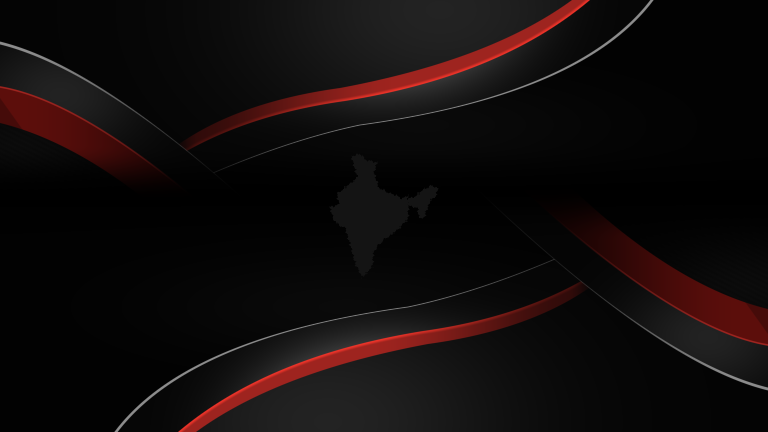
Give the GLSL for this background, as a Shadertoy shader.

```glsl
// Dark background: crossing grey and red ribbons with thin silver rims, and a
// faint map silhouette in the middle. One panel, bounded by Bezier curves, is
// drawn twice: upright, and turned by half a revolution.

const vec2 CANVAS = vec2(768.0, 432.0); // design units
const vec3 RED = vec3(0.62, 0.14, 0.12);
const vec3 HOT_RED = vec3(0.92, 0.20, 0.16);
const vec3 DEEP_RED = vec3(0.36, 0.055, 0.045);
const vec3 SILVER = vec3(0.55);

// Signed distance to a quadratic Bezier seen as depth over x; positive below.
float bezierSide(vec2 p, vec2 a, vec2 b, vec2 c) {
    vec2 lin = b - a, quad = a - 2.0 * b + c;
    float dx = p.x - a.x;
    float root = sqrt(max(lin.x * lin.x + quad.x * dx, 0.0));
    float t = dx / (lin.x + root);
    float depth = a.y + t * (2.0 * lin.y + t * quad.y);
    float slope = (lin.y + t * quad.y) / max(root, 1.0);
    return (p.y - depth) / sqrt(1.0 + slope * slope);
}

// Two Bezier arcs joined at c.
float waveSide(vec2 p, vec2 a, vec2 b, vec2 c, vec2 d, vec2 e) {
    return p.x < c.x ? bezierSide(p, a, b, c) : bezierSide(p, c, d, e);
}

float cover(float d, float aa) { return smoothstep(-aa, aa, d); }

float stroke(float d, float halfWidth, float aa) {
    return 1.0 - smoothstep(halfWidth - aa, halfWidth + aa, abs(d));
}

float glow(vec2 p, vec2 center, vec2 size) {
    vec2 d = (p - center) / size;
    return exp(-dot(d, d));
}

// Signed distance to a polygon of twelve corners; negative inside.
float polygon(vec2 p, vec2 v[12]) {
    float best = dot(p - v[0], p - v[0]), side = 1.0;
    for (int i = 0, j = 11; i < 12; j = i, i++) {
        vec2 e = v[j] - v[i], w = p - v[i];
        vec2 r = w - e * clamp(dot(w, e) / dot(e, e), 0.0, 1.0);
        best = min(best, dot(r, r));
        bvec3 c = bvec3(p.y >= v[i].y, p.y < v[j].y, e.x * w.y > e.y * w.x);
        if (all(c) || all(not(c))) side = -side;
    }
    return side * sqrt(best);
}

// Rising wave: soft light above, red ribbon, grey band and silver rim.
vec3 wave(vec2 p, float aa) {
    vec2 q = vec2(clamp(p.x, 107.0, 660.0), p.y); // range where the curves hold
    float redTop = waveSide(q, vec2(185, 140), vec2(245, 101), vec2(340, 88), vec2(490, 60), vec2(572, 0));
    float redLow = waveSide(q, vec2(185, 152), vec2(252, 114), vec2(345, 101), vec2(500, 76), vec2(590, 0));
    float rim = waveSide(q, vec2(107, 224), vec2(250, 148), vec2(360, 125), vec2(580, 95), vec2(652, 0));

    vec3 above = vec3(0.016 + 0.12 * glow(p, vec2(440, 10), vec2(185, 120)));
    vec3 below = vec3(0.006 + 0.032 * glow(p, vec2(420, 125), vec2(190, 50)));
    float sheen = exp(-max(redLow, 0.0) / 30.0) * glow(p, vec2(435, 80), vec2(125, 90));
    vec3 band = vec3(0.02 + 0.19 * sheen);

    float started = smoothstep(170.0, 200.0, p.x);
    float lit = mix(0.3, 1.0, smoothstep(185.0, 400.0, p.x));
    vec3 ribbon = mix(RED, HOT_RED, smoothstep(-4.0, -0.5, redLow)) * lit;
    vec3 col = mix(above, ribbon, cover(redTop, aa) * started);
    col = mix(col, band, cover(redLow, aa));
    col = mix(col, below, cover(rim, aa));
    float width = mix(0.4, 1.3, smoothstep(420.0, 650.0, p.x));
    float strength = smoothstep(180.0, 400.0, p.x) * 0.7 + 0.3;
    float inside = step(107.0, p.x) * step(p.x, 660.0);
    return mix(col, SILVER, stroke(rim, width, aa) * strength * inside);
}

// Falling arc at the side, lying over the wave.
vec3 sideArc(vec3 col, vec2 p, float aa) {
    float rim = bezierSide(p, vec2(0, 43), vec2(110, 70), vec2(290, 242));
    float redTop = bezierSide(p, vec2(0, 87), vec2(90, 102), vec2(240, 238));
    float redLow = bezierSide(p, vec2(0, 123), vec2(90, 145), vec2(190, 238));
    float lit = 1.0 - smoothstep(20.0, 240.0, p.x);

    vec3 band = vec3(0.018 + 0.115 * glow(p, vec2(60, 95), vec2(85, 60)));
    float facet = cover(1.4 * p.x + 98.0 - p.y, 2.0 * aa);
    vec3 ribbon = DEEP_RED * mix(0.75, 1.0, facet) * (0.2 + 0.8 * lit);
    float hatch = 0.9 + 0.1 * sin((p.x * 0.5 - p.y) * 1.2);
    vec3 under = vec3(0.006 + 0.04 * hatch * glow(p, vec2(20, 145), vec2(100, 45)));

    col = mix(col, band, cover(rim, aa));
    col = mix(col, ribbon, cover(redTop, aa));
    col = mix(col, RED, stroke(redTop, 0.8, aa) * lit);
    col = mix(col, under, cover(redLow, aa));
    float width = mix(1.4, 0.4, smoothstep(0.0, 190.0, p.x));
    return mix(col, SILVER, stroke(rim, width, aa) * (0.15 + 0.85 * lit));
}

vec3 panel(vec2 p, float fadeEnd, float aa) {
    return sideArc(wave(p, aa), p, aa) * (1.0 - smoothstep(fadeEnd - 55.0, fadeEnd, p.y));
}

// Map silhouette: north, south and eastern land, with a ragged coast.
float mapShape(vec2 p) {
    p += 1.1 * sin(p.yx * 0.63) + 0.7 * sin(p.yx * 1.37 + 2.0);
    float north = polygon(p, vec2[12](vec2(143, 18), vec2(156, 15), vec2(165, 24), vec2(182, 28),
        vec2(177, 42), vec2(184, 66), vec2(220, 82), vec2(228, 76), vec2(228, 112), vec2(132, 118),
        vec2(121, 76), vec2(152, 50)));
    float south = polygon(p, vec2[12](vec2(110, 95), vec2(130, 90), vec2(229, 88), vec2(228, 112),
        vec2(212, 129), vec2(188, 147), vec2(176, 162), vec2(175, 183), vec2(160, 200), vec2(150, 182),
        vec2(134, 126), vec2(119, 118)));
    float east = polygon(p, vec2[12](vec2(227, 83), vec2(240, 78), vec2(252, 67), vec2(265, 62),
        vec2(273, 68), vec2(270, 78), vec2(262, 85), vec2(256, 98), vec2(252, 112), vec2(244, 109),
        vec2(242, 96), vec2(228, 92)));
    return min(min(north, south), east);
}

void mainImage(out vec4 fragColor, in vec2 fragCoord) {
    vec2 p = fragCoord / iResolution.xy * CANVAS;
    float aa = 0.7 * CANVAS.y / iResolution.y;
    vec2 upper = vec2(p.x, CANVAS.y - p.y), lower = vec2(CANVAS.x - p.x, p.y);
    vec3 col = panel(upper, 200.0, aa) + panel(lower, 246.0, aa);
    float land = mapShape((upper - vec2(256, 144)) * 1.5);
    col = mix(col, vec3(0.08), 1.0 - cover(land, 1.5 * aa));
    fragColor = vec4(col, 1.0);
}
```
